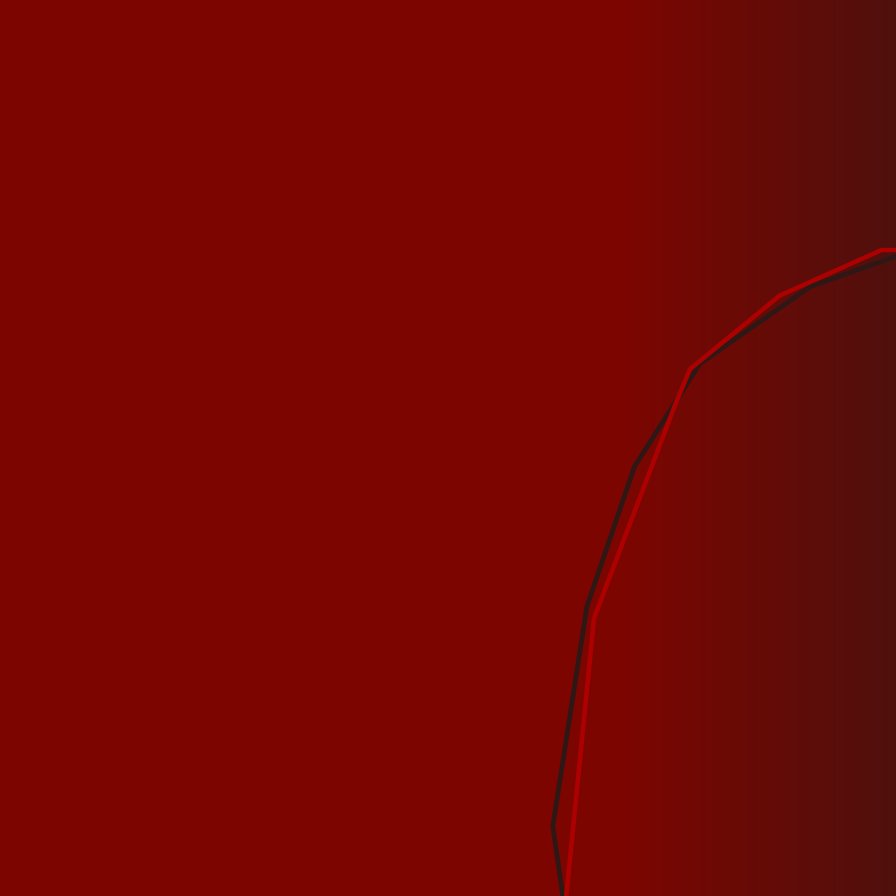
This background is drawn by a WebGL 1 fragment shader. Its source:

```glsl
precision highp float;
// Deep red field fading to dark maroon on the right, crossed by two thin angular arcs.

uniform vec2 u_resolution;

float segmentDistance(vec2 p, vec2 a, vec2 b) {
  vec2 pa = p - a, ba = b - a;
  return length(pa - ba * clamp(dot(pa, ba) / dot(ba, ba), 0.0, 1.0));
}

float polylineDistance(vec2 p, vec2 corners[7]) {
  float d = 10.0;
  for (int i = 0; i < 6; i++) {
    d = min(d, segmentDistance(p, corners[i], corners[i + 1]));
  }
  return d;
}

float stroke(float d, float halfWidth, float pixel) {
  return 1.0 - smoothstep(halfWidth - 0.6 * pixel, halfWidth + 0.6 * pixel, d);
}

void main() {
  vec2 uv = gl_FragCoord.xy / u_resolution;
  float pixel = 1.0 / min(u_resolution.x, u_resolution.y);

  // Horizontal fade
  float fade = clamp((uv.x - 0.69) / 0.31, 0.0, 1.0);
  vec3 color = mix(vec3(0.49, 0.02, 0.0), vec3(0.31, 0.062, 0.048), fade);

  // Dark arc, from the bottom edge to the right edge
  vec2 darkArc[7];
  darkArc[0] = vec2(0.631, -0.02);
  darkArc[1] = vec2(0.617, 0.078);
  darkArc[2] = vec2(0.655, 0.323);
  darkArc[3] = vec2(0.708, 0.479);
  darkArc[4] = vec2(0.781, 0.594);
  darkArc[5] = vec2(0.904, 0.680);
  darkArc[6] = vec2(1.020, 0.721);
  float dark = stroke(polylineDistance(uv, darkArc), 0.0027, pixel);
  color = mix(color, vec3(0.18, 0.09, 0.08), dark);

  // Bright arc, laid over the dark one
  vec2 brightArc[7];
  brightArc[0] = vec2(0.630, -0.02);
  brightArc[1] = vec2(0.663, 0.310);
  brightArc[2] = vec2(0.753, 0.547);
  brightArc[3] = vec2(0.770, 0.588);
  brightArc[4] = vec2(0.870, 0.670);
  brightArc[5] = vec2(0.984, 0.721);
  brightArc[6] = vec2(1.020, 0.721);
  float bright = stroke(polylineDistance(uv, brightArc), 0.0025, pixel);
  color = mix(color, vec3(0.68, 0.0, 0.0), bright);

  gl_FragColor = vec4(color, 1.0);
}
```
